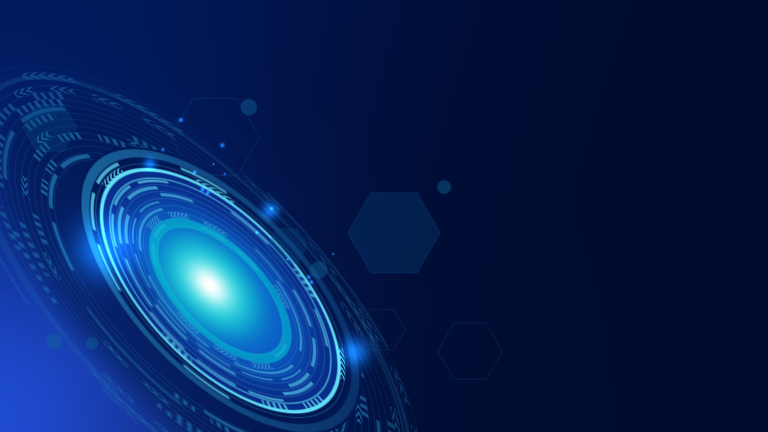
Reproduce this background procedurally as a Shadertoy shader.

```glsl
// A glowing tilted dial of segmented rings on a deep blue gradient with faint hexagons.
#define TAU 6.28319
#define TILT -0.80
#define CORE_CENTER vec2(0.486, 0.340)
#define INNER_CENTER vec2(0.510, 0.327)
#define OUTER_CENTER vec2(0.444, 0.306)
#define OUTER_RINGS 15
#define INNER_RINGS 10
#define SPARKS 14
#define CYAN vec3(0.38, 0.87, 0.96)
#define TEAL vec3(0.00, 0.72, 0.80)
#define STEEL vec3(0.14, 0.50, 0.72)

// Circumscribed hexagons and discs: centre x, centre y, radius
const vec3 HEXAGONS[6] = vec3[6](
    vec3(0.912, 0.461, 0.107), vec3(0.116, 0.704, 0.062), vec3(0.665, 0.430, 0.046),
    vec3(0.498, 0.683, 0.103), vec3(1.088, 0.187, 0.075), vec3(0.884, 0.237, 0.054));
const vec3 DISCS[5] = vec3[5](
    vec3(0.576, 0.752, 0.019), vec3(1.028, 0.567, 0.016), vec3(0.738, 0.375, 0.020),
    vec3(0.125, 0.210, 0.018), vec3(0.213, 0.206, 0.014));
const vec3 GLOWS[4] = vec3[4](
    vec3(0.347, 0.620, 0.014), vec3(0.625, 0.512, 0.018),
    vec3(0.822, 0.185, 0.032), vec3(0.243, 0.425, 0.065));

float hash(float n) { return fract(sin(n * 12.9898) * 43758.5453); }

float fill(float d, float soft) { return 1.0 - smoothstep(-soft, soft, d); }

float ring(float r, float radius, float halfWidth, float soft) {
    return fill(abs(r - radius) - halfWidth, soft);
}

float hexagon(vec2 p, float radius) {
    p = abs(p);
    return max(p.y, 0.866 * p.x + 0.5 * p.y) - 0.866 * radius;
}

// Radius and turn (0 to 1) on a squashed, tilted disc
vec2 dial(vec2 p, vec2 center, float squash) {
    vec2 axis = vec2(cos(TILT), sin(TILT));
    p -= center;
    vec2 q = vec2(dot(p, axis), dot(p, vec2(-axis.y, axis.x)) / squash);
    return vec2(length(q), atan(q.y, q.x) / TAU + 0.5);
}

// Randomly kept pieces of a circle
float segments(float turn, float count, float width, float chance, float seed, float soft) {
    float x = turn * count;
    float kept = step(hash(mod(floor(x), count) + seed), chance);
    return kept * fill(abs(fract(x) - 0.5) - 0.5 * width, soft * count);
}

// One random ring: long arcs, groups of ticks, or groups of chevrons
float detailRing(vec2 d, float radius, float seed, float soft) {
    float kind = hash(seed);
    float turnSoft = soft / (TAU * radius);
    float turn = fract(d.y + hash(seed + 3.1));
    float count = 5.0 + floor(9.0 * hash(seed + 5.7));
    float gate = segments(turn, count, 0.75, 0.45, seed, turnSoft);
    float line = 0.4 * ring(d.x, radius - 0.011, 0.0008, soft);
    if (kind < 0.45)
        return max(line, gate * ring(d.x, radius, mix(0.002, 0.007, hash(seed + 8.3)), soft));
    float bend = kind > 0.75 ? abs(d.x - radius) * 0.7 : 0.0;
    float ticks = segments(fract(turn + bend), 110.0, 0.5, 1.0, seed, turnSoft);
    gate = segments(turn, count * 2.0, 0.6, 0.35, seed, turnSoft);
    return max(line, gate * ticks * ring(d.x, radius, 0.010, soft));
}

void mainImage(out vec4 fragColor, in vec2 fragCoord) {
    vec2 p = fragCoord / iResolution.y;
    float px = 1.0 / iResolution.y;

    // Diagonal background with a blue corner
    float diagonal = clamp((p.x + 0.35 * (1.0 - p.y)) / 1.5, 0.0, 1.0);
    vec3 col = mix(vec3(0.0, 0.10, 0.36), vec3(0.0, 0.045, 0.19), smoothstep(0.0, 1.0, diagonal));
    col += vec3(0.12, 0.20, 0.48) * exp(-3.8 * dot(p, p));

    vec2 outer = dial(p, OUTER_CENTER, 0.42);
    vec2 inner = dial(p, INNER_CENTER, 0.48);
    vec2 core = dial(p, CORE_CENTER, 0.60);
    float outerSoft = fwidth(outer.x);
    float innerSoft = fwidth(inner.x);

    // Outer dial
    col = mix(col, vec3(0.0, 0.09, 0.31), 0.65 * (1.0 - smoothstep(0.46, 0.70, outer.x)));
    float outside = 1.0 - fill(inner.x - 0.42, innerSoft);
    for (int i = 0; i < OUTER_RINGS; i++) {
        float t = float(i) / float(OUTER_RINGS - 1);
        float mark = detailRing(outer, mix(0.43, 0.71, t), float(i) * 7.3 + 2.0, outerSoft);
        col = mix(col, STEEL, mark * outside * mix(0.70, 0.28, t));
    }
    col = mix(col, STEEL, 0.22 * outside * ring(outer.x, 0.665, 0.006, outerSoft));

    // Inner dial body and its wide rim
    col = mix(col, vec3(0.0, 0.09, 0.32), 0.7 * fill(inner.x - 0.42, innerSoft));
    vec3 body = mix(vec3(0.04, 0.36, 0.78), vec3(0.03, 0.17, 0.53), smoothstep(0.16, 0.34, inner.x));
    col = mix(col, body, fill(inner.x - 0.352, innerSoft));
    float leftLight = 0.5 + 0.5 * cos(TAU * (inner.y - 0.08));
    col = mix(col, STEEL, (0.25 + 0.45 * leftLight) * ring(inner.x, 0.402, 0.012, innerSoft));

    // Inner marks and bright circles
    for (int i = 0; i < INNER_RINGS; i++) {
        float t = float(i) / float(INNER_RINGS - 1);
        float mark = detailRing(inner, mix(0.20, 0.382, t), float(i) * 5.9 + 31.0, innerSoft);
        col = mix(col, CYAN, mark * mix(0.40, 0.75, t));
    }
    col = mix(col, CYAN, ring(inner.x, 0.354, 0.005, innerSoft));
    col = mix(col, CYAN, 0.65 * ring(inner.x, 0.329, 0.0018, innerSoft));
    col = mix(col, TEAL, 0.60 * ring(inner.x, 0.198, 0.014, innerSoft));

    // Core light
    col = mix(col, TEAL, 0.95 * exp(-pow(core.x / 0.145, 4.0)));
    col = mix(col, vec3(0.25, 0.93, 0.92), 0.8 * exp(-pow(core.x / 0.10, 2.0)));
    col = mix(col, vec3(1.0), exp(-pow(core.x / 0.058, 2.0)));

    // Faint hexagons, the first three filled
    for (int i = 0; i < 6; i++) {
        float d = hexagon(p - HEXAGONS[i].xy, HEXAGONS[i].z);
        col = mix(col, vec3(0.02, 0.30, 0.52), (i < 3 ? 0.28 : 0.0) * fill(d, px));
        col = mix(col, vec3(0.08, 0.41, 0.62), 0.24 * fill(abs(d) - 0.0008, px));
    }

    // Translucent discs, soft glows and sparks
    for (int i = 0; i < 5; i++)
        col = mix(col, vec3(0.06, 0.40, 0.60), 0.42 * fill(length(p - DISCS[i].xy) - DISCS[i].z, px));
    for (int i = 0; i < 4; i++) {
        float d = length(p - GLOWS[i].xy) / GLOWS[i].z;
        col += vec3(0.06, 0.36, 0.62) * exp(-d * d);
    }
    for (int i = 0; i < SPARKS; i++) {
        float n = float(i);
        vec2 spot = vec2(0.33, 0.70) + vec2(0.46, -0.46) * hash(n + 1.0) + 0.10 * hash(n + 20.0);
        col += vec3(0.10, 0.42, 0.70) * exp(-pow(length(p - spot) / mix(0.002, 0.005, hash(n + 40.0)), 2.0));
    }

    fragColor = vec4(clamp(col, 0.0, 1.0), 1.0);
}
```
